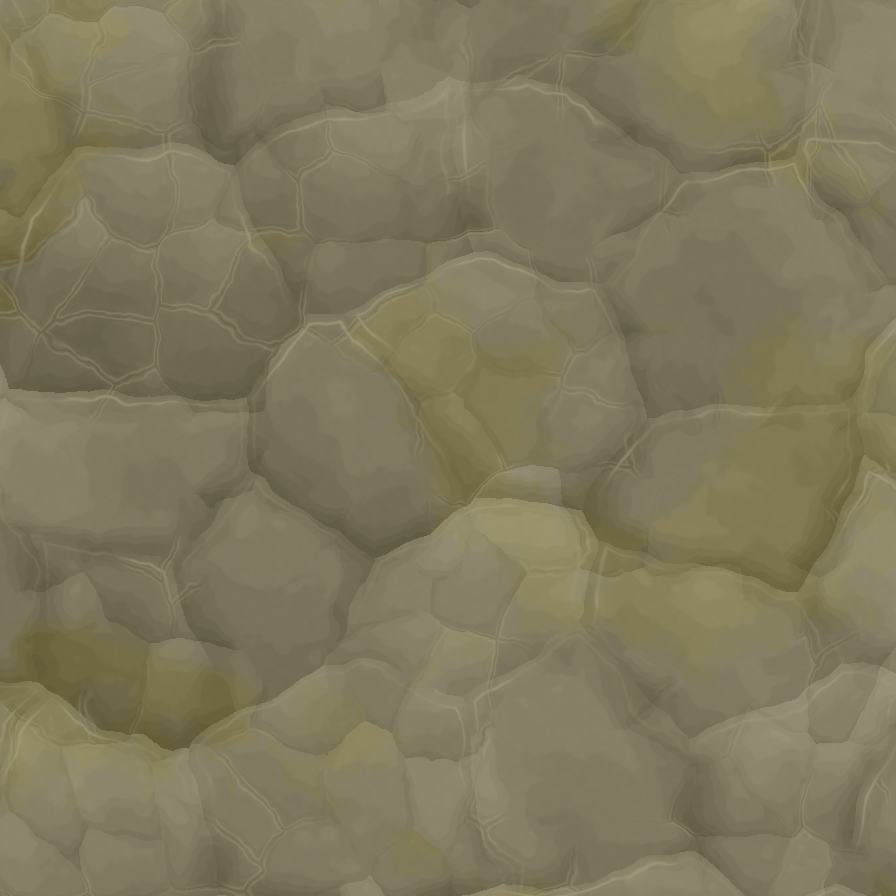
Reproduce this texture procedurally as a Shadertoy shader.

```glsl
// Weathered olive stone wall: large blocks, small rubble, dark seams and pale veins.

const vec3 DEEP_OLIVE = vec3(0.400, 0.380, 0.285);
const vec3 PALE_STONE = vec3(0.590, 0.570, 0.465);
const vec3 VEIN_COLOR = vec3(0.660, 0.635, 0.510);
const vec3 OCHRE_SHIFT = vec3(0.016, 0.004, -0.044);

struct Stone {
    float edge;   // distance to the nearest border, in cells
    vec2 id;      // grid cell that owns the stone
    vec2 offset;  // position relative to the stone's seed
};

vec2 hash2(vec2 p) {
    vec3 q = fract(p.xyx * vec3(0.1031, 0.1030, 0.0973));
    q += dot(q, q.yzx + 33.33);
    return fract((q.xx + q.yz) * q.zy);
}

float valueNoise(vec2 p) {
    vec2 cell = floor(p);
    vec2 f = fract(p);
    f = f * f * (3.0 - 2.0 * f);
    float bottom = mix(hash2(cell).x, hash2(cell + vec2(1, 0)).x, f.x);
    float top = mix(hash2(cell + vec2(0, 1)).x, hash2(cell + vec2(1, 1)).x, f.x);
    return mix(bottom, top, f.y);
}

float fbm(vec2 p) {
    float sum = 0.0;
    float weight = 0.53;
    for (int i = 0; i < 4; i++) {
        sum += weight * valueNoise(p);
        p = mat2(1.6, 1.2, -1.2, 1.6) * p + 17.3;
        weight *= 0.5;
    }
    return sum;
}

vec2 warpField(vec2 p) {
    return vec2(fbm(p), fbm(p + 41.7)) - 0.5;
}

vec2 seedPoint(vec2 cell) {
    return cell + 0.5 + 0.8 * (hash2(cell + 7.0) - 0.5);
}

// Voronoi cell with exact distance to its border
Stone findStone(vec2 p) {
    vec2 base = floor(p);
    vec2 id = base;
    float nearest = 9.0;
    for (int y = -1; y <= 1; y++)
    for (int x = -1; x <= 1; x++) {
        vec2 cell = base + vec2(x, y);
        float d = length(seedPoint(cell) - p);
        if (d < nearest) { nearest = d; id = cell; }
    }
    vec2 toSeed = seedPoint(id) - p;
    float edge = 9.0;
    for (int y = -2; y <= 2; y++)
    for (int x = -2; x <= 2; x++) {
        vec2 cell = id + vec2(x, y);
        vec2 toOther = seedPoint(cell) - p;
        vec2 across = toOther - toSeed;
        if (dot(across, across) > 0.0001)
            edge = min(edge, dot(0.5 * (toSeed + toOther), normalize(across)));
    }
    return Stone(edge, id, -toSeed);
}

// Flat tonal plateaus with softened borders
float plateaus(float value, float count) {
    float s = value * count;
    return (floor(s) + smoothstep(0.38, 0.62, fract(s))) / count;
}

// Thin bright line with a faint halo
float vein(float dist, float width) {
    float d = abs(dist);
    return 0.75 * (1.0 - smoothstep(0.0, width, d))
         + 0.25 * (1.0 - smoothstep(0.0, 5.0 * width, d));
}

void mainImage(out vec4 fragColor, in vec2 fragCoord) {
    vec2 uv = fragCoord / iResolution.y;
    vec2 ragged = warpField(uv * 22.0);
    vec2 warped = uv + 0.08 * warpField(uv * 5.0) + 0.014 * ragged;

    // Big blocks, with small facets filling seams and some whole cells
    const vec2 BLOCK_GRID = vec2(4.4, 4.8);
    const float FACET_GRID = 11.0;
    Stone block = findStone(warped * BLOCK_GRID + 3.0);
    Stone facet = findStone((warped + 0.012 * ragged) * FACET_GRID + 50.0);
    float blockEdge = block.edge / BLOCK_GRID.y;
    float facetEdge = facet.edge / FACET_GRID;
    vec2 blockRandom = hash2(block.id + 90.0);
    vec2 facetRandom = hash2(facet.id + 130.0);
    float isRubble = step(0.62, blockRandom.y);
    float rubble = max(isRubble, 1.0 - smoothstep(0.018, 0.036, blockEdge));

    // Light from above, mottling and shaded seams
    float mottling = fbm(uv * 7.0 + 5.0 * blockRandom + 0.5 * ragged) - 0.5;
    float seamNoise = fbm(uv * 9.0 + 60.0);
    float seam = 1.0 - smoothstep(0.0, 0.015 + 0.035 * seamNoise, blockEdge);
    float facetSeam = 1.0 - smoothstep(0.0, 0.014, facetEdge);
    float tone = 0.58 + 0.32 * (blockRandom.x - 0.5) + 0.30 * block.offset.y;
    tone += 0.75 * mottling;
    tone += rubble * (0.28 * (facetRandom.x - 0.5) + 0.16 * facet.offset.y);
    tone -= 0.30 * seam * smoothstep(0.25, 0.6, seamNoise);
    tone -= 0.10 * facetSeam * rubble;
    tone = mix(plateaus(tone, 8.0), tone, 0.2);
    vec3 color = mix(DEEP_OLIVE, PALE_STONE, clamp(tone, -0.1, 1.1));

    // Ochre stains, some following facets
    float stain = fbm(uv * 5.5 + 23.0 + 0.35 * ragged) + 0.16 * rubble * (facetRandom.y - 0.5);
    color += OCHRE_SHIFT * (0.6 * smoothstep(0.55, 0.57, stain) + 0.4 * smoothstep(0.61, 0.63, stain));

    // Pale veins along upper block rims and broken facet cracks
    float breaks = smoothstep(0.42, 0.66, fbm(uv * 11.0 + 80.0));
    float upperRim = smoothstep(-0.15, 0.3, block.offset.y);
    float rimVein = vein(blockEdge - 0.009 - 0.012 * ragged.x, 0.0028);
    float crackVein = vein(facetEdge - 0.003, 0.0022);
    float veins = rimVein * upperRim * (0.25 + 0.6 * breaks);
    veins = max(veins, crackVein * breaks * (0.08 + 0.42 * rubble));
    color = mix(color, VEIN_COLOR, 0.75 * veins);

    // Faint surface grain
    color += 0.008 * (valueNoise(uv * 170.0) - 0.5);
    fragColor = vec4(color, 1.0);
}
```
